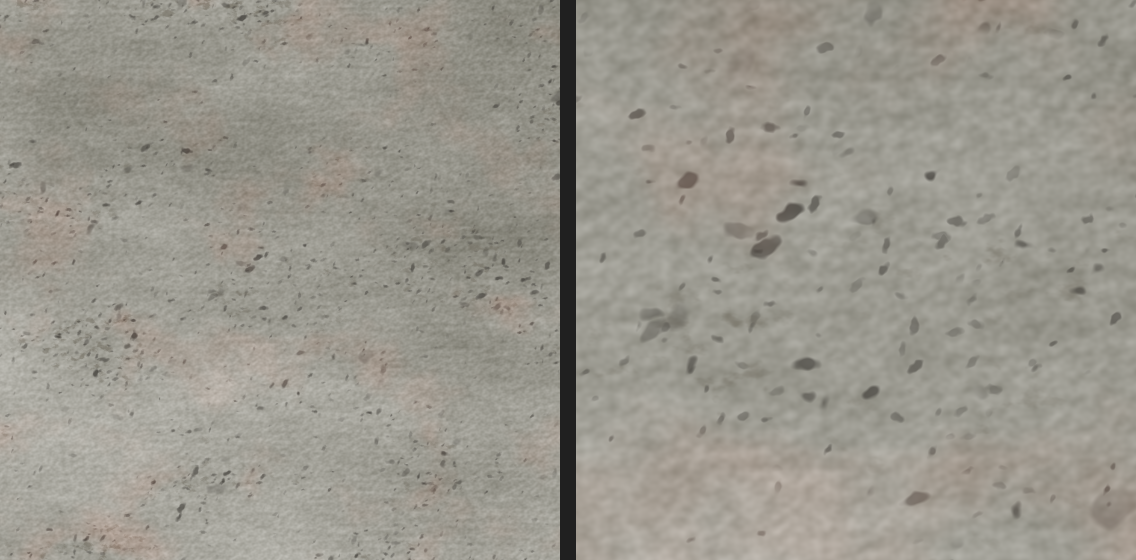
Left, the full canvas; right, a detail of the centre.
Write a Shadertoy shader that draws this texture.

```glsl
const vec3 BASE = vec3(0.628, 0.623, 0.588);
const vec3 SPECK = vec3(0.27, 0.26, 0.24);
const vec3 STAIN = vec3(0.43, 0.41, 0.36);
const vec3 RUST = vec3(0.045, -0.012, -0.022);
const vec2 LIGHT_SLOPE = vec2(-0.035, -0.085);
const vec2 SHADE_CENTER = vec2(0.72, 0.50);
const float SHADE_DEPTH = 0.045;
const float CLOUD_AMOUNT = 0.12;
const float GRAIN_AMOUNT = 0.050;
const float STREAK_AMOUNT = 0.030;
const float SPECK_TILT = 0.55;
const float SPECK_SPREAD = 1.8;

vec2 hash2(vec2 p) {
    vec3 q = fract(vec3(p.xyx) * vec3(0.1031, 0.1030, 0.0973));
    q += dot(q, q.yzx + 33.33);
    return fract((q.xx + q.yz) * q.zy);
}

mat2 rotation(float a) {
    return mat2(cos(a), -sin(a), sin(a), cos(a));
}

float corner(vec2 cell, vec2 offset) {
    float a = 6.2832 * hash2(cell).x;
    return dot(vec2(cos(a), sin(a)), offset);
}

float gradientNoise(vec2 p) {
    vec2 i = floor(p), f = fract(p);
    vec2 u = f * f * f * (f * (f * 6.0 - 15.0) + 10.0);
    vec2 e = vec2(0.0, 1.0);
    float low = mix(corner(i, f), corner(i + e.yx, f - e.yx), u.x);
    float high = mix(corner(i + e.xy, f - e.xy), corner(i + e.yy, f - e.yy), u.x);
    return 1.4 * mix(low, high, u.y);
}

float fbm(vec2 p) {
    float sum = 0.0, amp = 0.6;
    for (int i = 0; i < 4; i++) {
        sum += amp * gradientNoise(p);
        p = rotation(0.4) * p * 2.03 + 17.7;
        amp *= 0.5;
    }
    return sum;
}

// Scattered tilted pits, one candidate per cell
float specks(vec2 uv, float cells, float density, float seed) {
    vec2 p = uv * cells;
    vec2 home = floor(p);
    float blur = 0.05 + 0.8 * cells / iResolution.y;
    float wobble = 0.10 * gradientNoise(p * 3.1 + seed);
    float cover = 0.0;
    for (int y = -1; y <= 1; y++) {
        for (int x = -1; x <= 1; x++) {
            vec2 id = home + vec2(x, y);
            vec2 place = hash2(id + seed);
            vec2 form = hash2(id + seed + 57.0);
            vec2 chance = hash2(id + seed + 131.0);
            vec2 d = rotation(SPECK_TILT + SPECK_SPREAD * (form.x - 0.5)) * (p - id - place);
            float radius = mix(0.11, 0.30, form.y * form.y);
            float edge = length(d * vec2(0.65, 1.25)) - radius + wobble;
            float present = smoothstep(0.0, 0.08, density - chance.x);
            float shape = 1.0 - smoothstep(-blur, blur, edge);
            cover = max(cover, shape * present * mix(0.4, 1.0, chance.y));
        }
    }
    return cover;
}

void mainImage(out vec4 fragColor, in vec2 fragCoord) {
    vec2 uv = fragCoord / iResolution.y;
    vec2 centered = fragCoord / iResolution.xy - 0.5;

    // Broad light and horizontal clouds
    float tone = dot(LIGHT_SLOPE, centered);
    vec2 shade = (centered + 0.5 - SHADE_CENTER) * vec2(3.0, 4.0);
    tone -= SHADE_DEPTH * exp(-dot(shade, shade));
    tone += CLOUD_AMOUNT * fbm(uv * vec2(1.7, 4.2) + 5.3);

    // Fine grain and faint trowel streaks
    vec2 slanted = rotation(0.5) * uv;
    tone += GRAIN_AMOUNT * gradientNoise(slanted * vec2(85.0, 150.0));
    tone += 0.6 * GRAIN_AMOUNT * gradientNoise(uv * vec2(190.0, 230.0) + 9.0);
    tone += STREAK_AMOUNT * gradientNoise(uv * vec2(14.0, 120.0) + 31.0);
    tone += 0.035 * fbm(uv * vec2(22.0, 30.0) + 3.0);
    vec3 color = BASE + tone * vec3(1.0, 1.0, 1.06);

    // Clusters of wear, with pale rust tints
    float clump = smoothstep(-0.25, 0.55, fbm(uv * vec2(3.2, 5.5) + 41.0));
    float rust = smoothstep(0.0, 0.55, fbm(uv * vec2(6.0, 7.0) + 73.0));
    color += RUST * rust * (0.45 + 0.55 * clump);

    // Soft ragged stains
    float blotch = fbm(uv * vec2(42.0, 62.0) + 11.0);
    float stain = smoothstep(0.22, 0.62, blotch + 0.35 * (clump - 0.5));
    color = mix(color, STAIN + RUST * rust, 0.55 * stain * clump);

    // Pits from coarse to fine
    float coarse = specks(uv, 24.0, 0.02 + 0.13 * clump, 7.0);
    float medium = specks(uv, 48.0, 0.05 + 0.26 * clump, 211.0);
    float fine = specks(uv, 86.0, 0.07 + 0.33 * clump, 419.0);
    vec3 pit = SPECK + RUST * rust;
    color = mix(color, pit, 0.55 * coarse);
    color = mix(color, pit, 0.80 * medium);
    color = mix(color, pit, 0.60 * fine);

    fragColor = vec4(clamp(color, 0.0, 1.0), 1.0);
}
```
